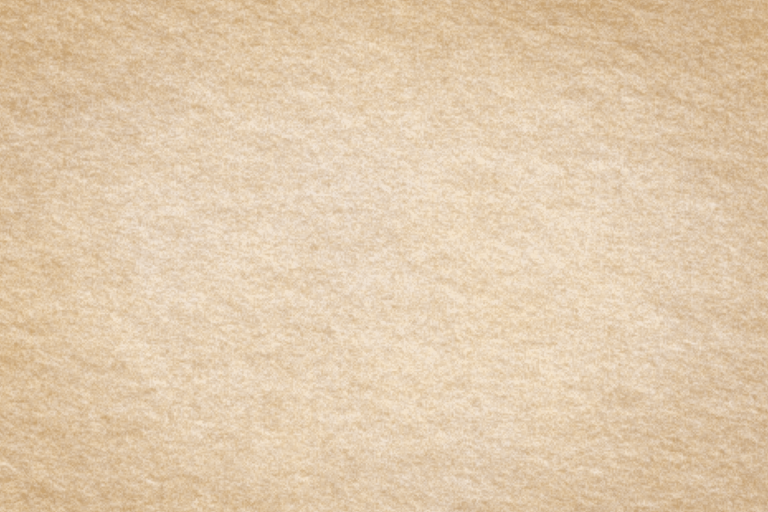
This texture is drawn by a WebGL 1 fragment shader. Its source:

```glsl
precision highp float;
// Pale sandstone: crisp fine grain, slanted shallow relief and tan, darker edges.
uniform vec2 u_resolution;

float hash(vec2 p) {
  vec3 q = fract(p.xyx * 0.1031);
  q += dot(q, q.yzx + 33.33);
  return fract((q.x + q.y) * q.z);
}

float noise(vec2 p) {
  vec2 cell = floor(p);
  vec2 f = fract(p);
  f = f * f * (3.0 - 2.0 * f);
  float low = mix(hash(cell), hash(cell + vec2(1.0, 0.0)), f.x);
  float high = mix(hash(cell + vec2(0.0, 1.0)), hash(cell + 1.0), f.x);
  return mix(low, high, f.y);
}

float fbm(vec2 p) {
  float sum = 0.0;
  float weight = 0.45;
  for (int i = 0; i < 4; i++) {
    sum += weight * noise(p);
    p = mat2(0.96, 0.28, -0.28, 0.96) * p * 2.03 + 17.3;
    weight *= 0.6;
  }
  return sum;
}

// Rock surface, stretched along a direction that falls to the right.
float surface(vec2 p) {
  vec2 slanted = vec2(dot(p, vec2(0.97, -0.23)), dot(p, vec2(0.23, 0.97)));
  return fbm(slanted * vec2(15.0, 25.0) + 40.0);
}

void main() {
  vec2 uv = gl_FragCoord.xy / u_resolution;
  vec2 p = gl_FragCoord.xy / u_resolution.y;

  // Broad light: bright middle, uneven darker border
  float broad = fbm(p * vec2(2.2, 3.4) + 5.0) - 0.49;
  float reach = length((uv - vec2(0.51, 0.47)) * 1.8) + 0.45 * broad;
  float edge = smoothstep(0.42, 1.25, reach);
  float tone = 0.86 - 0.5 * edge + 0.24 * broad;
  tone -= 0.14 * smoothstep(0.8, 1.0, uv.y) * smoothstep(0.3, 0.8, uv.x);

  // Shallow relief lit from above
  float height = surface(p);
  float relief = height - surface(p + vec2(0.0015, 0.0045));
  tone += (1.3 + 0.5 * edge) * relief + 0.22 * (height - 0.49);

  // Sand grains in two sizes, with small dark pits between them
  float fine = noise(p * 310.0 + 9.0) - 0.5;
  float coarse = noise(p * vec2(120.0, 150.0) + 61.0) - 0.5;
  float pits = smoothstep(0.64, 0.9, noise(p * vec2(95.0, 125.0) + 137.0));
  tone += 0.4 * fine + 0.22 * coarse - 0.16 * pits;

  // Rare short creases near the border
  float crease = 1.0 - smoothstep(0.0, 0.02, abs(fbm(p * 7.0 + 23.0) - 0.49));
  tone -= 0.25 * crease * edge * smoothstep(0.66, 0.8, noise(p * 5.0 + 71.0));

  vec3 shadeTan = vec3(0.78, 0.645, 0.475);
  vec3 paleCream = vec3(0.935, 0.87, 0.785);
  vec3 color = mix(shadeTan, paleCream, clamp(tone, 0.0, 1.08));

  // Drift between grey beige and warm ochre
  float warmth = 1.6 * (fbm(p * 3.0 + 83.0) - 0.49) + 1.2 * (noise(p * 130.0 + 31.0) - 0.5);
  color += vec3(0.014, 0.002, -0.028) * warmth;

  gl_FragColor = vec4(color, 1.0);
}
```
